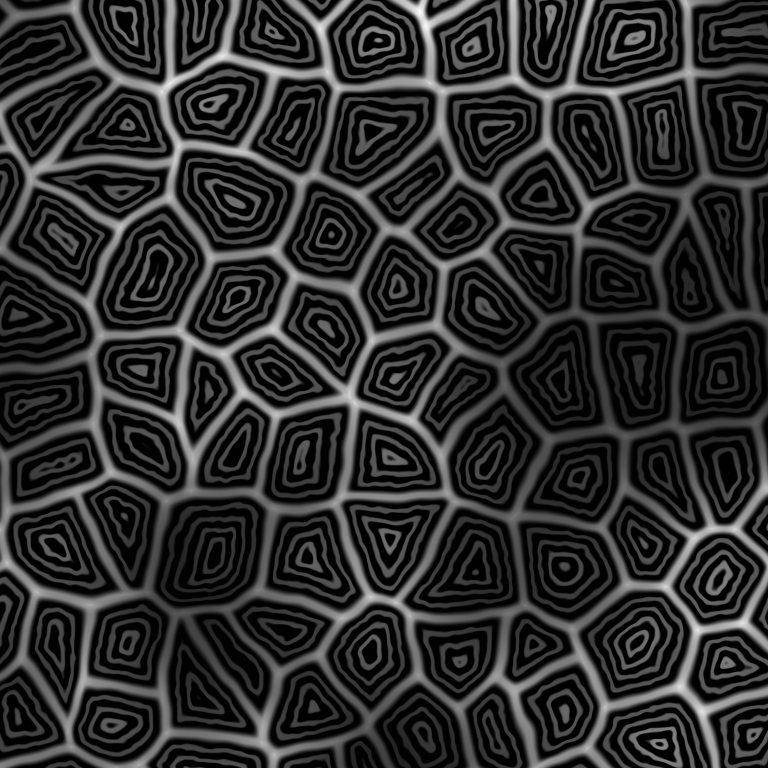
Give the GLSL for this pattern, as a Shadertoy shader.

```glsl
vec2 hash2(vec2 p) {
    vec3 q = fract(p.xyx * vec3(0.1031, 0.1030, 0.0973));
    q += dot(q, q.yzx + 33.33);
    return fract((q.xx + q.yz) * q.zy);
}

// Smooth value noise with two independent channels in 0..1
vec2 noise2(vec2 p) {
    vec2 i = floor(p), f = fract(p);
    f = f * f * (3.0 - 2.0 * f);
    return mix(mix(hash2(i), hash2(i + vec2(1, 0)), f.x),
               mix(hash2(i + vec2(0, 1)), hash2(i + vec2(1, 1)), f.x), f.y);
}

vec2 seedPoint(vec2 cell) {
    return cell + 0.5 + 0.86 * (hash2(cell + 37.0) - 0.5);
}

// x: rounded distance to the cell border, y: closeness to a junction
vec2 cellBorder(vec2 p) {
    vec2 home = floor(p), nearestCell = home, toNearest = vec2(9.0);
    for (int y = -1; y <= 1; y++)
    for (int x = -1; x <= 1; x++) {
        vec2 cell = home + vec2(x, y);
        vec2 r = seedPoint(cell) - p;
        if (dot(r, r) < dot(toNearest, toNearest)) {
            toNearest = r;
            nearestCell = cell;
        }
    }

    float blend = 0.0, gap1 = 9.0, gap2 = 9.0;
    for (int y = -2; y <= 2; y++)
    for (int x = -2; x <= 2; x++) {
        if (x == 0 && y == 0) continue;
        vec2 r = seedPoint(nearestCell + vec2(x, y)) - p;
        float gap = dot(r, r) - dot(toNearest, toNearest);
        blend += exp(-42.0 * 0.5 * gap / length(r - toNearest));
        gap2 = min(gap2, max(gap1, gap));
        gap1 = min(gap1, gap);
    }
    return vec2(-log(blend) / 42.0, exp(-7.0 * gap2));
}

void mainImage(out vec4 fragColor, in vec2 fragCoord) {
    vec2 uv = fragCoord / min(iResolution.x, iResolution.y);
    vec2 p = uv * 9.0 + 20.0;

    // Gentle bends in the cell walls
    p += 0.13 * (noise2(p * 1.7) - 0.5) + 0.035 * (noise2(p * 4.5 + 9.0) - 0.5);
    vec2 border = cellBorder(p);
    float d = border.x;

    // Concentric rings with slightly ragged outlines
    float ragged = d + 0.035 * (noise2(p * 11.0).x - 0.5);
    float wave = cos(6.2832 * (ragged - 0.16) / 0.125);
    float rings = smoothstep(-0.25, 0.9, wave) * smoothstep(0.08, 0.11, d);
    rings *= 0.27 + 0.12 * smoothstep(0.2, 0.5, d);

    // Soft walls, brighter where they meet
    float wall = 1.0 - smoothstep(0.015, 0.095, d);
    wall *= 0.49 + 0.2 * border.y;

    // Broad patches of light and shade
    float patches = 0.7 * noise2(uv * 4.0 + 3.0).x + 0.3 * noise2(uv * 8.0 + 11.0).y;
    float light = mix(0.5, 1.5, smoothstep(0.1, 0.9, patches));

    fragColor = vec4(vec3(max(rings, wall) * light + 0.005), 1.0);
}
```
